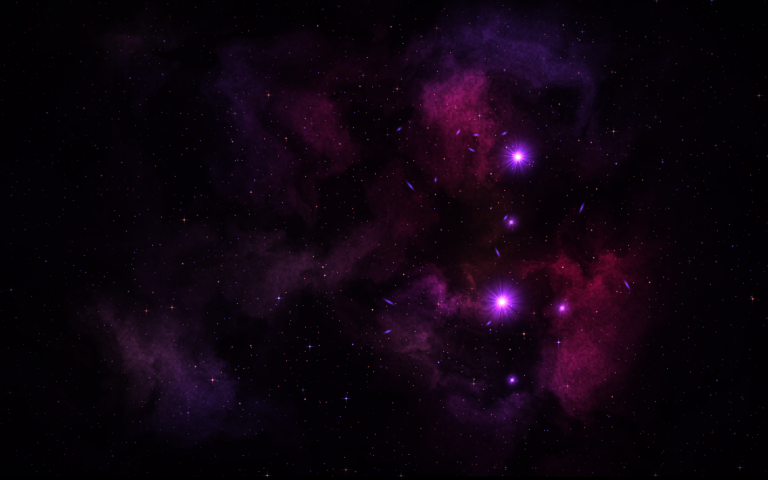
This background is drawn by a Shadertoy shader. Its source:

```glsl
// Deep-space nebula: violet and crimson gas, dark dust, bright stars and tiny galaxies.

const vec3 VIOLET  = vec3(0.30, 0.13, 0.52);
const vec3 PURPLE  = vec3(0.43, 0.08, 0.58);
const vec3 CRIMSON = vec3(0.62, 0.04, 0.22);
const vec3 CORAL   = vec3(1.00, 0.36, 0.32);
const vec3 MAUVE   = vec3(0.32, 0.15, 0.28);
const vec3 MAROON  = vec3(0.28, 0.03, 0.14);
const vec3 STARLIGHT = vec3(0.60, 0.16, 1.00);

// Sine-free hashes
float hash1(vec2 p) {
    vec3 q = fract(p.xyx * 0.1031);
    q += dot(q, q.yzx + 33.33);
    return fract((q.x + q.y) * q.z);
}

vec2 hash2(vec2 p) {
    return vec2(hash1(p), hash1(p + 71.7));
}

float noise(vec2 p) {
    vec2 cell = floor(p), f = fract(p);
    f = f * f * (3.0 - 2.0 * f);
    float low = mix(hash1(cell), hash1(cell + vec2(1, 0)), f.x);
    float high = mix(hash1(cell + vec2(0, 1)), hash1(cell + vec2(1, 1)), f.x);
    return mix(low, high, f.y);
}

float fbm(vec2 p) {
    float sum = 0.0, amplitude = 0.5;
    for (int i = 0; i < 6; i++) {
        sum += amplitude * noise(p);
        p = mat2(1.6, 1.2, -1.2, 1.6) * p + 17.3;
        amplitude *= 0.54;
    }
    return sum;
}

// Soft elliptical patch of coloured gas
vec3 gas(vec2 p, vec2 center, vec2 size, vec3 color) {
    vec2 d = (p - center) / size;
    return color * exp(-dot(d, d));
}

vec3 nebulaColor(vec2 p) {
    vec3 c = vec3(0.014, 0.003, 0.020);
    // Bright column right of centre
    c += gas(p, vec2(1.03, 0.49), vec2(0.065, 0.115), CORAL * 0.95);
    c += gas(p, vec2(1.16, 0.46), vec2(0.120, 0.060), CRIMSON * 1.25);
    c += gas(p, vec2(1.00, 0.74), vec2(0.090, 0.080), CRIMSON * 0.70);
    c += gas(p, vec2(1.05, 0.45), vec2(0.200, 0.260), CRIMSON * 0.42);
    c += gas(p, vec2(1.08, 0.84), vec2(0.180, 0.130), VIOLET * 0.68);
    c += gas(p, vec2(0.94, 0.39), vec2(0.090, 0.060), PURPLE * 0.80);
    c += gas(p, vec2(0.91, 0.31), vec2(0.080, 0.070), MAUVE * 0.80);
    c += gas(p, vec2(1.06, 0.22), vec2(0.120, 0.090), VIOLET * 0.65);
    c += gas(p, vec2(1.22, 0.22), vec2(0.090, 0.230), MAROON * 0.65);
    // Faint wisps on the left
    c += gas(p, vec2(0.45, 0.78), vec2(0.160, 0.140), VIOLET * 0.42);
    c += gas(p, vec2(0.29, 0.93), vec2(0.120, 0.070), MAUVE * 0.35);
    c += gas(p, vec2(0.72, 0.74), vec2(0.180, 0.180), MAROON * 0.60);
    c += gas(p, vec2(0.60, 0.47), vec2(0.200, 0.110), MAUVE * 0.42);
    c += gas(p, vec2(0.30, 0.27), vec2(0.170, 0.075), MAUVE * 0.70);
    c += gas(p, vec2(0.46, 0.19), vec2(0.120, 0.120), VIOLET * 0.40);
    return c;
}

// Gaussian spot, stretched along a direction to form a streak
float streak(vec2 d, float angle, float len, float width) {
    float c = cos(angle), s = sin(angle);
    vec2 q = vec2(c * d.x + s * d.y, c * d.y - s * d.x) / vec2(len, width);
    return exp(-dot(q, q));
}

// Grid of randomly placed stars; larger ones carry a four-point glint
vec3 starLayer(vec2 p, float cells, float chance, float radius, float glint) {
    vec2 cell = floor(p * cells);
    if (hash1(cell + cells) > chance) return vec3(0);
    vec2 d = p - (cell + 0.2 + 0.6 * hash2(cell + 5.3)) / cells;
    float tint = hash1(cell + 13.1), power = hash1(cell + 29.7);
    vec3 color = mix(vec3(0.55, 0.42, 1.0), vec3(1.0, 0.52, 0.50), smoothstep(0.35, 0.65, tint));
    float light = streak(d, 0.0, radius, radius);
    light += glint * (streak(d, 0.0, radius * 4.0, radius * 0.6)
                    + streak(d, 1.5708, radius * 4.0, radius * 0.6));
    return color * light * (0.15 + 0.75 * power * power);
}

// Scattered small tilted galaxies
vec3 galaxies(vec2 p) {
    vec3 sum = vec3(0);
    for (int i = 0; i < 14; i++) {
        vec2 seed = vec2(float(i) * 3.7, 8.0);
        vec2 center = vec2(0.78, 0.18) + vec2(0.54, 0.66) * hash2(seed);
        float len = 0.004 + 0.006 * hash1(seed + 2.0);
        sum += vec3(0.38, 0.20, 0.95) * streak(p - center, 6.283 * hash1(seed + 4.0), len, 0.0022);
    }
    return sum;
}

// Hot star: white core, violet halo and irregular fine rays
vec3 hotStar(vec2 p, vec2 center, float radius) {
    vec2 d = p - center;
    float r = length(d) / radius;
    float rays = 0.6 + 0.8 * noise(d / max(length(d), 1e-4) * 9.0 + 40.0);
    vec3 halo = STARLIGHT * (0.95 * exp(-r * r * 0.55) * rays + 0.25 * exp(-r * 0.85));
    return halo + vec3(1.0, 0.85, 1.0) * exp(-r * r * 5.0);
}

void mainImage(out vec4 fragColor, in vec2 fragCoord) {
    vec2 p = fragCoord / iResolution.y;

    // Warped gas filaments cut by dark dust
    vec2 warp = vec2(fbm(p * 5.0), fbm(p * 5.0 + 31.0)) - 0.5;
    float filaments = fbm(p * 13.0 + warp * 3.0);
    float dust = smoothstep(0.34, 0.68, fbm(p * 7.0 + warp * 2.0 + 9.0));
    float density = (0.12 + 0.95 * dust) * (0.15 + 1.6 * pow(filaments, 1.7));
    density *= 0.8 + 0.4 * noise(p * 230.0);
    vec3 color = nebulaColor(p + warp * 0.12) * density;
    color += vec3(0.012, 0.002, 0.018);

    // Star fields from fine to sparse
    color += starLayer(p, 70.0, 0.30, 0.0013, 0.0) * 0.6;
    color += starLayer(p + 3.1, 28.0, 0.22, 0.0017, 0.0);
    color += starLayer(p + 6.4, 11.0, 0.26, 0.0020, 0.35);
    color += galaxies(p);

    // Principal stars and their smaller companions
    color += hotStar(p, vec2(1.079, 0.673), 0.019);
    color += hotStar(p, vec2(1.046, 0.371), 0.023);
    color += hotStar(p, vec2(1.171, 0.358), 0.010) * 0.55;
    color += hotStar(p, vec2(1.065, 0.537), 0.009) * 0.50;
    color += hotStar(p, vec2(1.067, 0.208), 0.007) * 0.65;

    // Dark outer edges
    vec2 edge = (fragCoord / iResolution.xy - vec2(0.55, 0.5)) * vec2(1.5, 1.3);
    color *= 1.0 - 0.65 * smoothstep(0.35, 0.95, length(edge));
    color *= smoothstep(0.004, 0.010, p.y);
    fragColor = vec4(clamp(color, 0.0, 1.0), 1.0);
}
```
